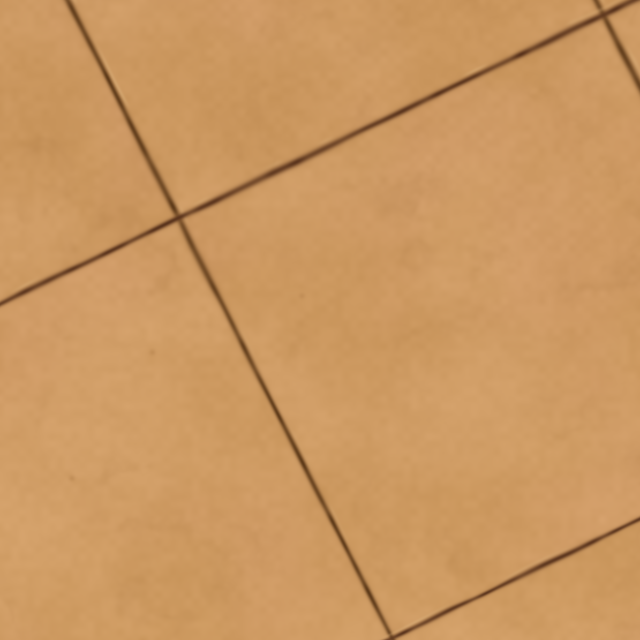
This texture is drawn by a WebGL 1 fragment shader. Its source:

```glsl
precision highp float;
uniform vec2 u_resolution;

const vec2 CORNER = vec2(0.279, 0.659);   // a crossing of two joints
const vec2 EDGE_U = vec2(0.664, 0.318);   // tile edge rising to the right
const vec2 EDGE_V = vec2(-0.333, 0.656);  // tile edge rising to the left
const float TILE = 0.736;

const vec3 TAN = vec3(0.795, 0.592, 0.367);
const vec3 PALE_TAN = vec3(0.820, 0.620, 0.405);
const vec3 ROSE = vec3(0.822, 0.608, 0.412);
const vec3 VEIN = vec3(0.69, 0.49, 0.28);
const vec3 GROUT_U = vec3(0.35, 0.20, 0.11);
const vec3 GROUT_V = vec3(0.37, 0.23, 0.10);
const vec3 LIP = vec3(0.90, 0.74, 0.53);

float hash(vec2 p) {
  return fract(sin(dot(p, vec2(127.1, 311.7))) * 43758.5453);
}

float noise(vec2 p) {
  vec2 i = floor(p);
  vec2 f = fract(p);
  f = f * f * (3.0 - 2.0 * f);
  return mix(mix(hash(i), hash(i + vec2(1.0, 0.0)), f.x),
             mix(hash(i + vec2(0.0, 1.0)), hash(i + vec2(1.0, 1.0)), f.x), f.y);
}

float fbm(vec2 p) {
  float sum = 0.0;
  float amp = 0.5;
  for (int i = 0; i < 5; i++) {
    sum += amp * noise(p);
    p = mat2(1.6, 1.2, -1.2, 1.6) * p + 7.3;
    amp *= 0.5;
  }
  return sum;
}

float cross2(vec2 a, vec2 b) {
  return a.x * b.y - a.y * b.x;
}

float bell(float d, float width) {
  return exp(-d * d / (width * width));
}

// Blurred creases, broken into short pieces
float veins(vec2 p, float scale, float width) {
  float crease = abs(fbm(p * scale) - 0.48);
  float patches = smoothstep(0.46, 0.68, fbm(p * 9.0 + 31.0));
  return bell(crease, width) * patches;
}

// Sparse faint pits, at most one per cell
float specks(vec2 p, float cells) {
  vec2 id = floor(p * cells);
  vec2 centre = 0.2 + 0.6 * vec2(hash(id + 3.1), hash(id + 8.7));
  float d = length(fract(p * cells) - centre) / cells;
  return step(0.86, hash(id + 15.0)) * bell(d, 0.005);
}

vec3 tileSurface(vec2 p, vec2 id) {
  vec2 q = p + 5.0 * vec2(hash(id), hash(id + 4.0));
  float blotch = smoothstep(0.28, 0.7, fbm(q * 5.5));
  float rosy = smoothstep(0.45, 0.72, fbm(q * 4.5 + 19.0));
  vec3 col = mix(TAN, PALE_TAN, blotch);
  col = mix(col, ROSE, 0.5 * rosy);
  col = mix(col, VEIN, 0.17 * veins(q, 5.0, 0.03));
  col = mix(col, VEIN, 0.13 * veins(q + 11.0, 10.0, 0.05));
  col = mix(col, VEIN, 0.4 * specks(q, 6.0));
  col += 0.008 * (hash(id + 2.0) - 0.5);
  col += 0.026 * (fbm(q * 18.0 + 3.0) - 0.48);
  col += 0.020 * (noise(p * 85.0) - 0.5) * vec3(1.0, 1.0, 1.2);
  return col;
}

// Joint with a dark core, uneven depth and a worn pale lip on one side
vec3 addJoint(vec3 col, vec3 grout, float offset, float along, float width, float seed) {
  float wobble = 0.0012 * (noise(vec2(along * 14.0, seed)) - 0.5);
  float d = offset + wobble;
  float w = width * (0.8 + 0.4 * noise(vec2(along * 9.0, seed + 5.0)));
  float depth = 0.70 + 0.3 * noise(vec2(along * 36.0, seed + 9.0));
  float worn = smoothstep(0.45, 0.95, noise(vec2(along * 17.0, seed + 13.0)));
  col = mix(col, LIP, 0.45 * worn * bell(d - 1.8 * w, 0.7 * w));
  col = mix(col, VEIN, 0.35 * bell(d, 1.8 * w));
  return mix(col, grout, depth * bell(d, w));
}

void main() {
  vec2 uv = gl_FragCoord.xy / u_resolution;
  vec2 p = uv - CORNER;

  // Slanted tile coordinates: whole numbers lie on the joints
  vec2 grid = vec2(cross2(p, EDGE_V), cross2(EDGE_U, p)) / cross2(EDGE_U, EDGE_V);
  vec2 joint = floor(grid + 0.5);
  vec2 offset = (grid - joint) * TILE;

  vec3 col = tileSurface(uv, floor(grid));
  col += vec3(0.016, 0.018, 0.014) * (0.5 - uv.y);

  // Joints thicken gently toward the top
  float width = mix(0.0034, 0.0052, uv.y) + 0.1 / u_resolution.y;
  col = addJoint(col, GROUT_V, offset.x, grid.y, width, joint.x * 3.0 + 40.0);
  col = addJoint(col, GROUT_U, offset.y, grid.x, width, joint.y * 3.0 + 70.0);

  gl_FragColor = vec4(col, 1.0);
}
```
